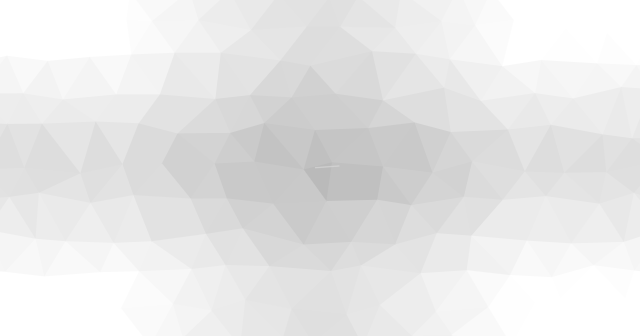
This background is drawn by a Shadertoy shader. Its source:

```glsl
// Pale gray low-poly facets that darken along two crossing soft bands.

const vec2 CELL = vec2(0.135, 0.105);       // mesh spacing in canvas heights
const vec2 BAND_CENTER = vec2(0.002, 0.0075);
const vec2 BAND_HALF = vec2(0.59, 0.35);    // half widths of the bands
const vec2 BAND_DEPTH = vec2(0.135, 0.14);  // darkness on each band axis
const float DARKEST = 0.255;
const float GLINT_TONE = 0.86;

float hash(vec2 p) {
    return fract(sin(dot(p, vec2(127.1, 311.7))) * 43758.5453);
}

// Mesh vertex: staggered rows with a random offset
vec2 meshVertex(vec2 id) {
    vec2 jitter = vec2(hash(id), hash(id + 37.2)) - 0.5;
    float stagger = 0.5 * (1.0 - mod(id.y, 2.0));
    return (id + vec2(stagger, 0.0) + 0.5 * jitter) * CELL + BAND_CENTER;
}

// Sum of the vertical and horizontal bands
float bandDarkness(vec2 p) {
    vec2 falloff = max(1.0 - abs(p - BAND_CENTER) / BAND_HALF, 0.0);
    return min(dot(falloff, BAND_DEPTH), DARKEST);
}

float edgeDistance(vec2 p, vec2 a, vec2 b) {
    vec2 e = normalize(b - a);
    vec2 d = p - a;
    return e.y * d.x - e.x * d.y;
}

float triangleDistance(vec2 p, vec2 a, vec2 b, vec2 c) {
    float side = -sign(edgeDistance(c, a, b));
    return max(max(side * edgeDistance(p, a, b), side * edgeDistance(p, b, c)),
               side * edgeDistance(p, c, a));
}

float segmentDistance(vec2 p, vec2 a, vec2 b) {
    vec2 ab = b - a;
    float t = clamp(dot(p - a, ab) / dot(ab, ab), 0.0, 1.0);
    return length(p - a - ab * t);
}

// Returns (tone * coverage, coverage) of one flat facet
vec2 facet(vec2 p, vec2 a, vec2 b, vec2 c, float seed, float pixel) {
    float cover = clamp(0.5 - triangleDistance(p, a, b, c) / pixel, 0.0, 1.0);
    float shade = bandDarkness((a + b + c) / 3.0);
    shade *= 1.0 + 0.16 * (seed - 0.5);
    return vec2(1.0 - shade, 1.0) * cover;
}

// Blends the facets of all mesh cells near p
float meshTone(vec2 p, float pixel) {
    vec2 grid = (p - BAND_CENTER) / CELL;
    vec2 base = floor(grid - vec2(0.25, 0.0));
    vec2 sum = vec2(0.0);
    for (int y = -1; y <= 1; y++) {
        for (int x = -1; x <= 1; x++) {
            vec2 id = base + vec2(x, y);
            vec2 a = meshVertex(id);
            vec2 b = meshVertex(id + vec2(1.0, 0.0));
            vec2 c = meshVertex(id + vec2(1.0, 1.0));
            vec2 d = meshVertex(id + vec2(0.0, 1.0));
            float s1 = hash(id + 11.3);
            float s2 = hash(id + 71.9);
            // Split each quad along its shorter diagonal
            if (distance(a, c) < distance(b, d)) {
                sum += facet(p, a, b, c, s1, pixel) + facet(p, a, c, d, s2, pixel);
            } else {
                sum += facet(p, a, b, d, s1, pixel) + facet(p, b, c, d, s2, pixel);
            }
        }
    }
    return sum.y > 0.001 ? sum.x / sum.y : 1.0 - bandDarkness(p);
}

void mainImage(out vec4 fragColor, in vec2 fragCoord) {
    float pixel = 1.0 / iResolution.y;
    vec2 p = (fragCoord - 0.5 * iResolution.xy) * pixel;
    float tone = meshTone(p, pixel);

    // Thin bright seam near the middle
    float seam = segmentDistance(p, vec2(-0.013, 0.001), vec2(0.056, 0.006));
    float glint = 1.0 - smoothstep(0.0, 0.001 + pixel, seam);
    tone = mix(tone, GLINT_TONE, 0.6 * glint);

    fragColor = vec4(vec3(tone), 1.0);
}
```
